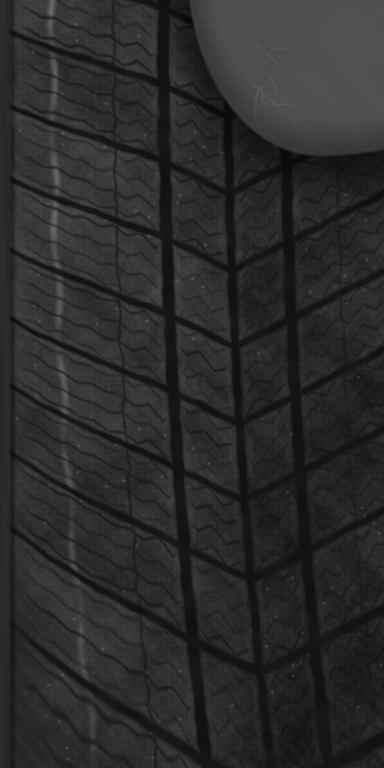
A Shadertoy shader for this texture:

```glsl
// Worn tyre tread seen at an angle: V-shaped cross grooves, three long grooves,
// zigzag sipes and a scuffed chalk streak, partly hidden by a smooth grey flap.
// Tread coordinates are bent, then cut by line masks; cellular noise adds wear.

const vec3 RUBBER_TINT = vec3(1.0, 1.0, 1.01);
const float GROOVE_TONE = 0.075;
const float GROOVE_X[3] = float[3](0.425, 0.592, 0.742);
const float GROOVE_HALF[3] = float[3](0.015, 0.011, 0.014);
const float PITCH = 5.0;   // cross grooves per canvas width

float hash(vec2 p) {
    p = fract(p * vec2(0.1031, 0.1137));
    p += dot(p, p.yx + 33.33);
    return fract((p.x + p.y) * p.x * 17.0);
}

// x: distance to the nearest cell point, y: random value of that cell
vec2 cellular(vec2 p) {
    vec2 cell = floor(p), best = vec2(9.0, 0.0);
    for (int j = -1; j <= 1; j++)
    for (int i = -1; i <= 1; i++) {
        vec2 c = cell + vec2(i, j);
        vec2 point = c + 0.15 + 0.7 * vec2(hash(c + 7.3), hash(c + 41.9));
        float d = length(p - point);
        if (d < best.x) best = vec2(d, hash(c + 83.1));
    }
    return best;
}

// Smooth mottling in about -1..1
float mottle(vec2 p) {
    return 0.5 * sin(p.x + 1.7 * sin(p.y * 0.8))
         + 0.3 * sin(p.y * 1.9 + 2.0 * sin(p.x * 1.3))
         + 0.2 * sin(p.x * 3.7 - p.y * 3.1);
}

float line(float dist, float halfWidth, float soft) {
    return 1.0 - smoothstep(halfWidth - soft, halfWidth + soft, abs(dist));
}

float segment(vec2 p, vec2 a, vec2 b) {
    vec2 ab = b - a;
    return length(p - a - ab * clamp(dot(p - a, ab) / dot(ab, ab), 0.0, 1.0));
}

// Running count of cross grooves; y grows downward, x is the bent coordinate
float crossPhase(float x, float y) {
    float t = y * 0.5;
    float slope = mix(0.33 + 0.45 * t * t, 0.5, smoothstep(0.38, 0.46, x));
    float drop = slope * (min(x, GROOVE_X[1]) - GROOVE_X[0]);
    drop -= 0.5 * max(x - GROOVE_X[1], 0.0);
    float bend = max(0.2 - x, 0.0);
    float level = y - drop + 1.5 * t * bend * bend;
    float stretch = max(level - 1.3, 0.0);
    return PITCH * (level - 0.221) - 1.77 * stretch * stretch;
}

float flapDistance(vec2 p) {
    float right = max(p.x - 0.833, 0.0);
    vec2 q = vec2(min(p.x - 0.833, 0.0), max(p.y + 0.078 + 0.6 * right * right, 0.0));
    return (length(q / vec2(0.344, 0.484)) - 1.0) * 0.42;
}

float treadTone(vec2 p, float soft) {
    float t = p.y * 0.5;
    float x = p.x - 0.115 * pow(t, 2.2);
    float wobble = 0.003 * mottle(p * 38.0);
    float phase = crossPhase(x, p.y + wobble);

    // Long grooves and the rib number
    float cut = 0.0, nearest = 1.0, rib = 0.0;
    for (int i = 0; i < 3; i++) {
        float d = x - GROOVE_X[i] + wobble;
        cut = max(cut, line(d, GROOVE_HALF[i], soft));
        nearest = min(nearest, abs(d) - GROOVE_HALF[i]);
        rib += step(0.0, d);
    }

    // Cross grooves, slimmer toward the outer shoulder
    float crossDist = (abs(fract(phase + 0.5) - 0.5)) / PITCH;
    float crossHalf = mix(0.007, 0.0095, smoothstep(0.05, 0.35, x));
    cut = max(cut, 0.95 * line(crossDist, crossHalf, soft));

    // Zigzag sipes, four per block, and thin upright slits
    float zigSize = mix(0.15, 0.55, smoothstep(0.2, 0.45, x));
    float zig = zigSize * (abs(fract(x * 14.0) - 0.5) * 2.0 - 0.5);
    float sipe = phase * 4.0 + zig + 0.12 * mottle(p * 17.0);
    float sipeDist = (fract(sipe) - 0.5) / (4.0 * PITCH);
    float strength = 0.3 + 0.45 * hash(vec2(floor(sipe), rib + 3.0));
    float inside = smoothstep(0.005, 0.018, nearest) * smoothstep(0.04, 0.09, p.x);
    float slits = max(line(x - 0.295 + 2.0 * wobble, 0.003, soft),
                      0.7 * line(x - 0.875 + 2.0 * wobble, 0.003, soft));
    cut = max(cut, max(strength * inside * line(sipeDist, 0.0035, soft), 0.7 * slits));

    // Block tone, mottled rubber, grain and worn lips
    float tone = 0.215 - 0.05 * smoothstep(0.35, 0.68, x) - 0.045 * t * t;
    tone += 0.04 * (hash(vec2(floor(phase), rib)) - 0.5);
    tone += 0.028 * mottle(p * 13.0) + 0.02 * mottle(p * 47.0 + 5.0);
    tone += 0.05 * (cellular(p * 75.0).x - 0.45);
    tone += 0.025 * line(min(crossDist - crossHalf, nearest) - 0.012, 0.004, 0.007);

    // Pale specks and the broken chalk streak
    vec2 speck = cellular(p * 27.0);
    tone += 0.12 * step(0.86, speck.y) * line(speck.x, 0.09, 0.09);
    float streak = line(x - 0.137 + 0.006 * sin(p.y * 23.0), 0.007, 0.009);
    float broken = smoothstep(-0.35, 0.5, mottle(vec2(p.x * 9.0, p.y * 16.0)));
    tone += mix(0.2, 0.09, t) * streak * (0.3 + 0.7 * broken);
    tone = mix(tone, GROOVE_TONE + 0.015 * mottle(p * 30.0), cut);

    // Dim, streaked lower shoulder and plain sidewall at the left
    float shoulder = smoothstep(0.0, 0.14, 0.08 - x) * smoothstep(0.5, 0.85, t);
    tone = mix(tone, 0.13 + 0.02 * sin((p.x - p.y * 0.7) * 130.0), 0.65 * shoulder);
    float sidewall = 0.16 + 0.02 * mottle(vec2(p.x * 160.0, p.y * 5.0));
    tone = mix(sidewall, tone, smoothstep(0.015, 0.045, p.x));
    return tone - 0.07 * line(p.x - 0.033, 0.005, 0.008);
}

float flapTone(vec2 p, float depth, float soft) {
    float tone = mix(0.22, 0.31, smoothstep(0.0, 0.09, depth));
    tone += 0.012 * mottle(p * 14.0) + 0.025 * (cellular(p * 90.0).x - 0.45);
    for (int i = 0; i < 9; i++) {
        float k = float(i);
        vec2 a = vec2(0.53 + 0.45 * hash(vec2(k, 2.0)), 0.3 * hash(vec2(k, 9.0)));
        vec2 reach = vec2(0.12, 0.14) * (vec2(hash(vec2(k, 5.0)), hash(vec2(k, 13.0))) - 0.4);
        tone += 0.06 * line(segment(p, a, a + reach + 0.01), 0.001, soft * 0.7);
    }
    return tone;
}

void mainImage(out vec4 fragColor, in vec2 fragCoord) {
    vec2 uv = fragCoord / iResolution.xy;
    vec2 p = vec2(uv.x, 2.0 * (1.0 - uv.y));
    float soft = max(0.0045, 1.0 / iResolution.x);
    float flap = flapDistance(p);
    float tone = treadTone(p, soft);
    tone *= mix(0.5, 1.0, smoothstep(0.0, 0.14, flap));   // contact shadow
    tone = mix(flapTone(p, -flap, soft), tone, smoothstep(-soft, soft, flap));
    fragColor = vec4(clamp(tone * RUBBER_TINT, 0.0, 1.0), 1.0);
}
```
